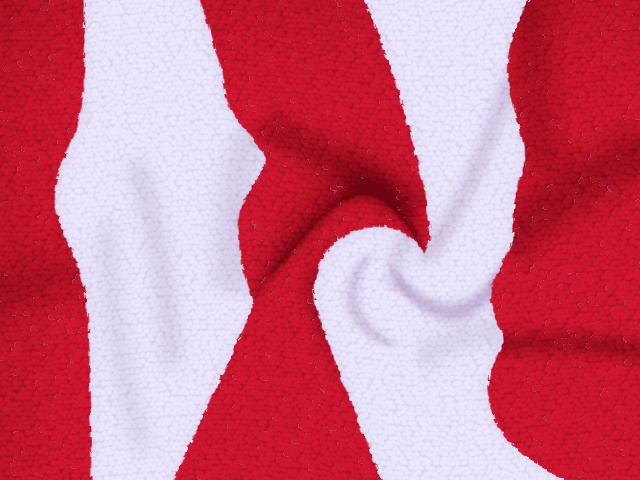
This texture is drawn by a Shadertoy shader. Its source:

```glsl
// Twisted terry cloth with broad red and white stripes.
// Stripe borders are curves x = f(y) joined into one signed field; soft bent
// creases shade the folds, and staggered cellular noise forms the loops.

float bump(float x, float center, float width) {
    float d = (x - center) / width;
    return exp(-d * d);
}

vec2 hash2(vec2 p) {
    vec3 q = fract(p.xyx * vec3(0.1031, 0.1030, 0.0973));
    q += dot(q, q.yzx + 33.33);
    return fract((q.xx + q.yz) * q.zy);
}

// Soft line from a to b, bowed to the left of its direction by bend
float crease(vec2 p, vec2 a, vec2 b, float bend, float width) {
    vec2 dir = b - a;
    float t = clamp(dot(p - a, dir) / dot(dir, dir), 0.0, 1.0);
    vec2 side = normalize(vec2(-dir.y, dir.x));
    vec2 onLine = a + dir * t + side * bend * 4.0 * t * (1.0 - t);
    return bump(length(p - onLine), 0.0, width) * smoothstep(0.0, 0.15, t) * smoothstep(0.0, 0.15, 1.0 - t);
}

// x: loop height, y: random value of the nearest loop
vec2 terryLoops(vec2 p) {
    vec2 q = p * vec2(84.0, 96.0);
    vec2 best = vec2(9.0, 0.0);
    for (int j = -1; j <= 1; j++) {
        for (int i = -1; i <= 1; i++) {
            float row = floor(q.y) + float(j);
            float stagger = 0.5 * mod(row, 2.0);
            vec2 cell = vec2(floor(q.x + stagger) + float(i), row);
            vec2 rnd = hash2(cell + 40.0);
            vec2 d = q + vec2(stagger, 0.0) - cell - 0.5 - 0.55 * (rnd - 0.5);
            d.y += 0.35 * abs(d.x);
            float dist = dot(d, d);
            if (dist < best.x) best = vec2(dist, rnd.x);
        }
    }
    return vec2(1.0 - smoothstep(0.02, 0.6, best.x), best.y);
}

// Outer left and right stripe borders
float leftBorder(float y) {
    return 0.19 - 0.015 * y - 0.068 * bump(y, 0.59, 0.13);
}

float rightBorder(float y) {
    float x = mix(1.03, 1.07, smoothstep(0.4, 0.52, y));
    x += 0.022 * bump(y, 0.68, 0.07) - 0.012 * bump(y, 0.85, 0.06) + 3.0 * pow(max(y - 0.9, 0.0), 2.0);
    x += 0.018 * bump(y, 0.295, 0.035) - 0.014 * bump(y, 0.19, 0.05) - 0.008 * bump(y, 0.385, 0.03);
    return x + 6.7 * pow(max(0.15 - y, 0.0), 2.0);
}

// Left side of the twisted middle stripe
float middleBorder(float y) {
    float upper = 0.495 - 0.1 * (y - 0.53) + 0.07 * bump(y, 0.67, 0.075);
    upper += 0.2 * max(0.45 - y, 0.0) - 0.2 * max(y - 0.85, 0.0);
    return min(upper, 0.361 + 0.46 * y);
}

// Positive on the red side of the white curl and the white upper stripe
float curlField(vec2 p) {
    float d = 0.385 - p.y;
    if (p.y < 0.4) return 0.64 + 0.2 * (d + sqrt(d * d + 0.005)) - p.x;
    vec2 radius = vec2(p.x < 0.79 ? 0.135 : 0.115, 0.13);
    float arch = (length((p - vec2(0.79, 0.4)) / radius) - 1.0) * 0.12;
    float top = 1.0 - p.y;
    float stripe = 0.76 + 0.42 * top - 0.28 * top * top - 6.0 * pow(max(0.53 - p.y, 0.0), 2.0);
    return min(arch, stripe - p.x);
}

float whiteShadow(vec2 p) {
    float s = 0.75 * crease(p, vec2(0.78, 0.49), vec2(0.84, 0.27), -0.075, 0.017);
    s += 1.1 * crease(p, vec2(0.80, 0.45), vec2(1.07, 0.48), -0.115, 0.021);
    s += 0.65 * crease(p, vec2(0.87, 0.43), vec2(1.07, 0.87), -0.02, 0.022);
    s += 0.5 * crease(p, vec2(0.86, 0.52), vec2(0.83, 0.38), -0.02, 0.022);
    s += 0.45 * crease(p, vec2(0.27, 0.70), vec2(0.36, 0.20), 0.02, 0.03);
    s += 0.35 * crease(p, vec2(0.22, 0.58), vec2(0.31, 0.02), -0.02, 0.03);
    s += 0.5 * crease(p, vec2(0.53, 0.76), vec2(0.48, 0.36), -0.02, 0.04);
    return s + 0.4 * crease(p, vec2(0.86, 0.24), vec2(1.06, 0.31), 0.02, 0.035);
}

float redShadow(vec2 p, float curl) {
    // Hollow above the rolled band
    float u = 0.764 - p.x;
    float c = p.y - 0.6 + (u > 0.0 ? 1.4 : 2.2) * (sqrt(u * u + 0.01) - 0.1);
    float inside = smoothstep(0.49, 0.6, p.x) * (1.0 - smoothstep(0.85, 0.91, p.x));
    float s = 0.95 * inside * (c > 0.0 ? exp(-c / 0.045) : exp(c / 0.012));
    s += 0.6 * exp(-abs(curl) / 0.02) * bump(p.y, 0.36, 0.12) * step(p.x, 0.8);
    s += 0.45 * crease(p, vec2(0.52, 0.76), vec2(0.90, 0.55), 0.0, 0.04);
    // Slopes of the outer stripes
    s += 0.5 * crease(p, vec2(1.03, 0.47), vec2(1.40, 0.70), 0.03, 0.06);
    s += 0.5 * crease(p, vec2(1.0, 0.28), vec2(1.38, 0.26), 0.015, 0.028);
    s += 0.35 * crease(p, vec2(1.10, 1.05), vec2(1.13, 0.62), 0.0, 0.05);
    s += 0.3 * crease(p, vec2(-0.08, 0.36), vec2(0.21, 0.43), 0.02, 0.06);
    return s + 0.2 * smoothstep(0.75, 1.1, p.y) + 0.18 * smoothstep(0.25, 0.0, p.x + 0.05);
}

void mainImage(out vec4 fragColor, in vec2 fragCoord) {
    vec2 p = fragCoord / iResolution.y;
    p.x += 0.5 * (4.0 / 3.0 - iResolution.x / iResolution.y);

    // Loops follow a gently bent weave and fray the borders
    vec2 loops = terryLoops(p + 0.012 * sin(p.yx * vec2(9.0, 7.0) + vec2(0.0, 1.5)));
    vec2 frayed = p + 0.006 * vec2(loops.y - 0.5, loops.x - 0.5);
    float curl = curlField(frayed);
    float middle = min(frayed.x - middleBorder(frayed.y), curl);
    float field = max(middle, max(leftBorder(frayed.y) - frayed.x, frayed.x - rightBorder(frayed.y)));
    float edge = 1.2 / iResolution.y;

    // Red pile with pale glints between loops
    float redLight = 0.98 - redShadow(p, curl) + 0.38 * (loops.x - 0.65) + 0.14 * (loops.y - 0.5);
    vec3 red = mix(vec3(0.43, 0.015, 0.06), vec3(0.78, 0.08, 0.175), clamp(redLight, 0.0, 1.1));
    float glint = step(0.93, loops.y) * (1.0 - smoothstep(0.2, 0.7, loops.x));
    red = mix(red, vec3(0.75, 0.35, 0.44), 0.6 * glint);

    // White pile, shaded lilac in folds and beside the red
    float whiteDark = whiteShadow(p) + 0.35 * exp(-abs(field) / 0.012) + 0.45 * (0.6 - loops.x);
    vec3 white = mix(vec3(0.90, 0.88, 0.975), vec3(0.77, 0.71, 0.84), clamp(whiteDark, -0.3, 1.2));

    fragColor = vec4(mix(white, red, smoothstep(-edge, edge, field)), 1.0);
}
```
